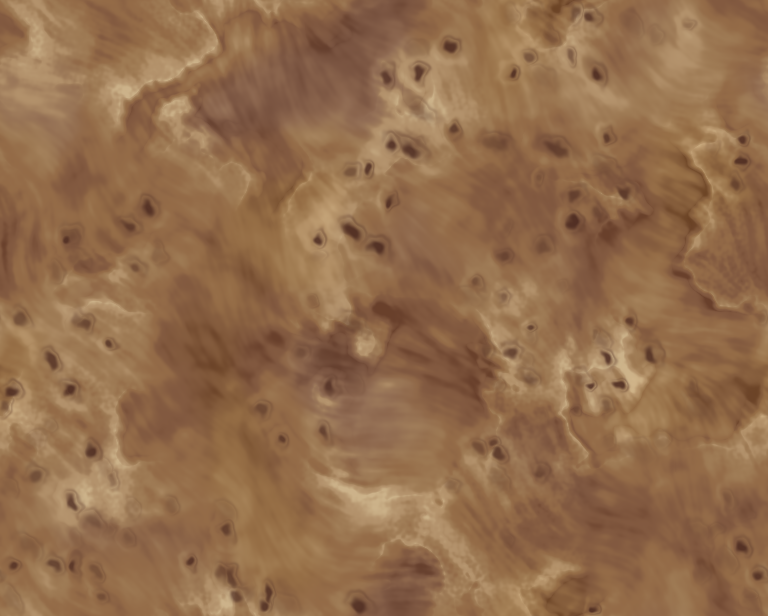
This texture is drawn by a Shadertoy shader. Its source:

```glsl
// Seamless burl wood veneer: cloudy tan figure, cream folds, fine fibres and clustered knot eyes.

const vec2  TILE = vec2(5.0, 4.0);       // noise cells across one tile
const float WARP = 0.34;                 // bending of the large figure
const float BASE_TONE = 0.45;
const float FIGURE_CONTRAST = 0.66;
const float MOTTLE_CONTRAST = 0.26;
const float FOLD_LIGHT = 0.66;
const float FOLD_SHADE = 0.34;
const float FIBRE_CONTRAST = 0.38;
const float FIBRE_STEP = 0.020;
const float FIBRE_ANGLE = -0.80;
const float EYE_RADIUS = 0.056;
const float EYE_SHARE = 0.44;
const vec3 UMBER = vec3(0.41, 0.25, 0.17);
const vec3 BROWN = vec3(0.51, 0.35, 0.25);
const vec3 TAN   = vec3(0.58, 0.42, 0.28);
const vec3 HONEY = vec3(0.62, 0.48, 0.33);
const vec3 CREAM = vec3(0.70, 0.57, 0.42);
const vec3 PALE  = vec3(0.80, 0.70, 0.54);
const vec3 MAUVE = vec3(0.50, 0.36, 0.30);
const vec3 OCHRE = vec3(0.62, 0.47, 0.28);
const vec3 CORE  = vec3(0.27, 0.14, 0.11);
const vec3 RING  = vec3(0.41, 0.27, 0.20);

vec2 hash2(vec2 cell, float seed) {
    uvec2 v = uvec2(ivec2(cell + seed * vec2(977.0, 613.0)));
    v = v * 1664525u + 1013904223u;
    v.x += v.y * 1664525u;
    v.y += v.x * 1664525u;
    v ^= v >> 16u;
    v.x += v.y * 1664525u;
    v.y += v.x * 1664525u;
    v ^= v >> 16u;
    return vec2(v & 65535u) / 65535.0;
}

float cornerSlope(vec2 cell, vec2 offset, vec2 period, float seed) {
    float a = 6.2832 * hash2(mod(cell, period), seed).x;
    return dot(vec2(cos(a), sin(a)), offset);
}

// Gradient noise that wraps at the tile edges; freq must be whole
float noise(vec2 p, float freq, float seed) {
    vec2 q = p * freq, c = floor(q), f = q - c, period = TILE * freq;
    vec2 u = f * f * f * (f * (f * 6.0 - 15.0) + 10.0);
    vec2 e = vec2(1.0, 0.0);
    float low  = mix(cornerSlope(c, f, period, seed), cornerSlope(c + e, f - e, period, seed), u.x);
    float high = mix(cornerSlope(c + e.yx, f - e.yx, period, seed),
                     cornerSlope(c + 1.0, f - 1.0, period, seed), u.x);
    return mix(low, high, u.y);
}

float cloud(vec2 p, float seed) {
    return noise(p, 1.0, seed) + 0.5 * noise(p, 2.0, seed + 1.0)
         + 0.25 * noise(p, 4.0, seed + 2.0) + 0.12 * noise(p, 9.0, seed + 3.0);
}

// Noise smeared along the flow direction
float fibres(vec2 p, vec2 dir) {
    float sum = 0.0;
    for (int i = -5; i <= 5; i++) {
        vec2 q = p + dir * FIBRE_STEP * float(i);
        sum += noise(q, 11.0, 31.0) + 0.7 * noise(q, 25.0, 32.0);
    }
    return sum / 5.0;
}

// Knot eyes: x = pale halo, y = brown body and broken rim, z = dark core
vec3 eyes(vec2 p, float freq, float seed) {
    vec3 eye = vec3(0.0);
    vec2 base = floor(p * freq);
    for (int j = -1; j <= 1; j++)
    for (int i = -1; i <= 1; i++) {
        vec2 cell = base + vec2(i, j), id = mod(cell, TILE * freq);
        vec2 centre = (cell + 0.15 + 0.7 * hash2(id, seed)) / freq;
        vec2 pick = hash2(id, seed + 1.0), form = hash2(id, seed + 2.0);
        float cluster = smoothstep(-0.12, 0.15, noise(centre, 1.0, 40.0));
        float strength = step(pick.x, EYE_SHARE * cluster) * mix(0.35, 1.0, pick.y);
        float a = -1.1 + 1.4 * (form.x - 0.5);
        vec2 d = mat2(cos(a), -sin(a), sin(a), cos(a)) * (p - centre);
        d.x /= 1.0 + 0.9 * form.y * form.y;
        float r = length(d) / (EYE_RADIUS * mix(0.7, 1.35, form.x));
        float side = d.y / (length(d) + 0.01);
        float rim = exp(-pow((r - 0.95) / 0.22, 2.0)) * (0.4 + 0.45 * side);
        float body = 0.75 * smoothstep(1.15, 0.3, r);
        float core = smoothstep(0.75, 0.2, r + 0.15 * side) * smoothstep(0.2, 0.8, pick.y);
        float halo = exp(-pow((r - 1.6) / 0.5, 2.0)) * (0.6 - 0.4 * side);
        eye = max(eye, strength * vec3(halo, max(rim, body), core));
    }
    return eye;
}

vec3 woodRamp(float t) {
    vec3 c = mix(UMBER, BROWN, smoothstep(-0.08, 0.22, t));
    c = mix(c, TAN, smoothstep(0.2, 0.48, t));
    c = mix(c, HONEY, smoothstep(0.46, 0.72, t));
    c = mix(c, CREAM, smoothstep(0.68, 0.96, t));
    return mix(c, PALE, smoothstep(0.94, 1.4, t));
}

void mainImage(out vec4 fragColor, in vec2 fragCoord) {
    vec2 p = fragCoord / iResolution.xy * TILE;

    // Large bent figure, smaller mottle and flow direction
    vec2 q = p + WARP * vec2(cloud(p, 1.0), cloud(p, 6.0));
    float figure = cloud(q, 11.0);
    float mottle = noise(q, 3.0, 17.0) + 0.6 * noise(q, 6.0, 18.0);
    float angle = FIBRE_ANGLE + 1.7 * noise(q, 1.0, 16.0);
    float fibre = fibres(p, vec2(cos(angle), sin(angle)));

    // Cream folds, soft on one side and firmer on the other, with a brown shadow
    float ridge = cloud(q, 20.0) + 0.35 * noise(q, 3.0, 24.0) + 0.05 * fibre;
    float foldZone = smoothstep(-0.15, 0.3, noise(p, 1.0, 25.0));
    float fold = foldZone * exp(-max(ridge, 0.0) * 5.0 - max(-ridge, 0.0) * 13.0);
    float shade = foldZone * exp(-abs(ridge + 0.22) * 9.0);
    float glint = fold * noise(p, 32.0, 27.0);

    float tone = BASE_TONE + FIGURE_CONTRAST * figure + MOTTLE_CONTRAST * mottle
               + FIBRE_CONTRAST * fibre * (0.4 + 0.5 * foldZone)
               + FOLD_LIGHT * fold - FOLD_SHADE * shade + 0.3 * glint;

    // Knots with uneven outlines
    vec2 wobble = 0.04 * vec2(noise(p, 8.0, 50.0), noise(p, 8.0, 51.0))
                + 0.02 * vec2(noise(p, 17.0, 52.0), noise(p, 17.0, 53.0));
    vec3 eye = max(eyes(p + wobble, 3.0, 60.0), eyes(p + wobble, 5.0, 70.0));
    tone += 0.24 * eye.x;

    // Wood colour, mauve and ochre stains, then eyes
    vec3 col = woodRamp(tone);
    float stain = noise(q, 1.0, 80.0);
    float calm = 1.0 - smoothstep(0.55, 0.95, tone);
    col = mix(col, MAUVE + 0.22 * (tone - 0.4), 0.6 * calm * smoothstep(0.08, 0.42, stain));
    col = mix(col, OCHRE + 0.24 * (tone - 0.55), 0.4 * smoothstep(0.05, 0.4, -stain));
    col = mix(col, RING, 0.62 * eye.y);
    col = mix(col, CORE, 0.75 * eye.z);
    fragColor = vec4(col, 1.0);
}
```
